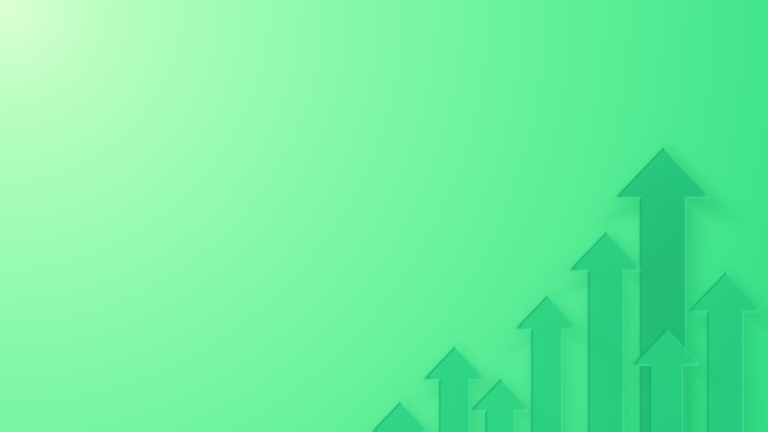
Reproduce this background procedurally as a Shadertoy shader.

```glsl
// Mint backdrop lit from the upper left corner, with a rising group of glassy
// arrows at the lower right. Each arrow is a distance function layered back to
// front with a soft cast shadow, a translucent fill and a bevelled rim.

// Arrows, back to front: tip x, tip y, half width of the head (canvas heights)
const int ARROW_COUNT = 8;
const vec3 ARROWS[ARROW_COUNT] = vec3[ARROW_COUNT](
    vec3(1.535, 0.656, 0.109), vec3(1.403, 0.461, 0.084),
    vec3(1.266, 0.313, 0.072), vec3(1.679, 0.367, 0.085),
    vec3(1.052, 0.195, 0.071), vec3(0.926, 0.067, 0.067),
    vec3(1.158, 0.120, 0.068), vec3(1.543, 0.237, 0.079));

const float HEAD_ASPECT = 1.04;    // head height / half width
const float SHAFT_RATIO = 0.48;    // shaft half width / head half width
const float CORNER = 0.014;        // rounding of the head corners
const float RIM_WIDTH = 0.0028;
const float FILL_OPACITY = 0.86;
const float SHADOW_BLUR = 0.050;
const float SHADOW_STRENGTH = 0.52;
const vec2 SHADOW_OFFSET = vec2(0.022, -0.030);
const vec2 LIGHT_DIR = vec2(-0.8, 0.6);

const vec3 FILL_SMALL = vec3(0.17, 0.83, 0.51);
const vec3 FILL_LARGE = vec3(0.14, 0.77, 0.485);
const vec3 SHADOW_COLOR = vec3(0.10, 0.72, 0.43);
const vec3 RIM_DARK = vec3(0.06, 0.64, 0.40);
const vec3 RIM_LIGHT = vec3(0.30, 0.91, 0.60);

float smoothMax(float a, float b, float k) {
    float h = max(k - abs(a - b), 0.0) / k;
    return max(a, b) + 0.25 * h * h * k;
}

// Signed distance to an upward arrow whose shaft runs below the canvas
float arrowDistance(vec2 p, vec3 arrow) {
    p -= arrow.xy;
    float halfWidth = arrow.z;
    float headHeight = halfWidth * HEAD_ASPECT;
    float side = abs(p.x);
    float slope = dot(vec2(side, p.y), normalize(vec2(HEAD_ASPECT, 1.0)));
    float head = smoothMax(slope, -p.y - headHeight, CORNER);
    float shaft = max(side - halfWidth * SHAFT_RATIO, p.y + 0.5 * headHeight);
    return min(head, shaft);
}

// Radial falloff: one brightness drives all three channels
vec3 backdrop(vec2 p) {
    float d = length(p - vec2(0.0, 1.0));
    float red = 0.82 - 0.40 * d + 0.047 * d * d + 0.05 * exp(-d * d * 40.0);
    float shade = 1.0 - red;
    return vec3(red, 1.0 - 0.25 * shade * shade * shade, 0.43 + 0.45 * red);
}

vec3 drawArrow(vec3 color, vec2 p, vec3 arrow, float pixel) {
    float dist = arrowDistance(p, arrow);
    float size = smoothstep(0.065, 0.11, arrow.z);

    // Cast shadow, plus a faint contact shadow around the outline
    float castDistance = arrowDistance(p - SHADOW_OFFSET, arrow);
    float shadow = 1.0 - smoothstep(-SHADOW_BLUR, SHADOW_BLUR, castDistance);
    float contact = exp(-max(dist, 0.0) / 0.014);
    float shadowAmount = SHADOW_STRENGTH * mix(0.6, 1.0, size) * shadow;
    color = mix(color, SHADOW_COLOR, shadowAmount + 0.13 * contact);

    // Translucent body, a little deeper below the head
    vec3 fill = mix(FILL_SMALL, FILL_LARGE, size);
    float depth = smoothstep(0.0, 0.3, arrow.y - p.y);
    fill *= 1.0 - 0.05 * depth * size;
    float cover = 1.0 - smoothstep(-pixel, pixel, dist);
    color = mix(color, fill, cover * FILL_OPACITY);

    // Bevel: dark on edges facing the light, bright on the opposite ones
    float probe = 0.002;
    float facing = (arrowDistance(p + LIGHT_DIR * probe, arrow) - dist) / probe;
    float rim = 1.0 - smoothstep(0.0, RIM_WIDTH + pixel, abs(dist));
    vec3 rimColor = mix(RIM_LIGHT, RIM_DARK, smoothstep(-0.5, 0.5, facing));
    return mix(color, rimColor, 0.5 * rim);
}

void mainImage(out vec4 fragColor, in vec2 fragCoord) {
    vec2 p = fragCoord / iResolution.y;
    float pixel = 0.75 / iResolution.y;
    vec3 color = backdrop(p);
    for (int i = 0; i < ARROW_COUNT; i++) {
        color = drawArrow(color, p, ARROWS[i], pixel);
    }
    fragColor = vec4(clamp(color, 0.0, 1.0), 1.0);
}
```
